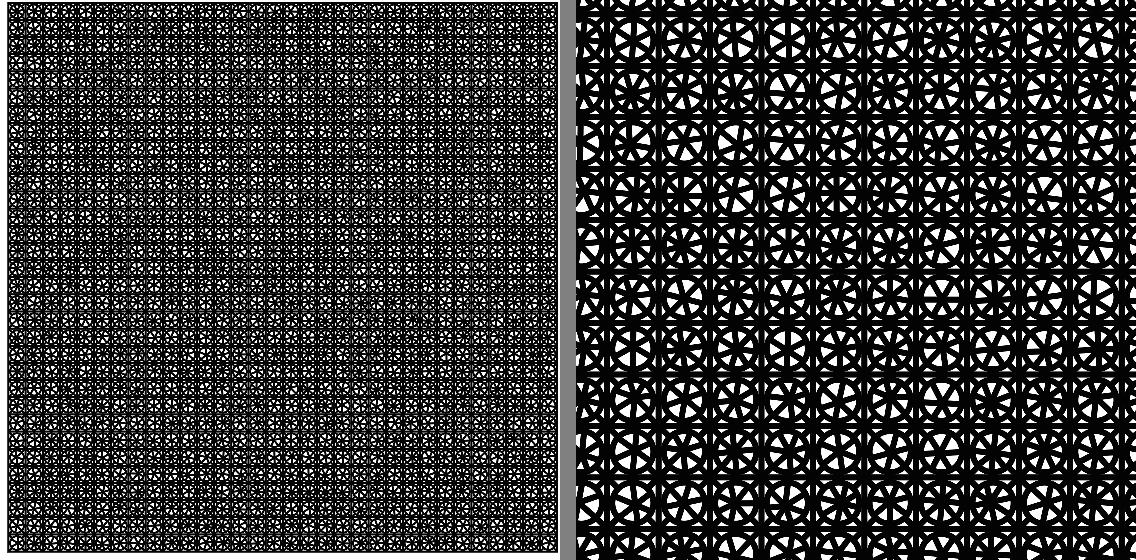
Left, the full canvas; right, a detail of the centre.
Write a Shadertoy shader that draws this pattern.

```glsl
// A 32 by 32 lattice of square cells drawn in heavy black strokes on white.
// Each cell has a frame, corner diagonals and a ring; inside the ring, a hashed
// wheel of six to eight spokes leaves small white wedges that vary by cell.

float hash(vec2 p)
{
    return fract(sin(dot(p, vec2(127.1, 311.7))) * 43758.5453);
}

// Distance to the spokes of a wheel whose hub, turn and count vary by cell
float wheelDistance(vec2 p, vec2 cell)
{
    vec2 hub = vec2(hash(cell + 3.1), hash(cell + 7.7)) - 0.5;
    vec2 arm = p - hub * 0.12;
    float sector = 6.283185 / (6.0 + floor(3.0 * hash(cell + 11.3)));
    float angle = atan(arm.y, arm.x) + 3.141593;
    float turn = sector * hash(cell);
    float folded = mod(angle + turn, sector) - 0.5 * sector;
    return length(arm) * sin(abs(folded));
}

// Distance to the nearest stroke centre line; p is measured from the cell centre
float latticeDistance(vec2 p, vec2 cell)
{
    vec2 q = abs(p);
    float frame = 0.5 - max(q.x, q.y);
    float ring = length(p) - 0.4;
    float diagonal = abs(q.x - q.y) * 0.70711;
    float spokes = wheelDistance(p, cell);
    return min(min(frame, abs(ring)), ring < 0.0 ? spokes : diagonal);
}

void mainImage(out vec4 fragColor, in vec2 fragCoord)
{
    const float repeats = 32.0;
    vec2 uv = fragCoord / iResolution.xy;

    // Lattice coordinates inside the white margin
    vec2 grid = (uv - 0.015) / 0.98 * repeats;
    float pixel = repeats / (0.98 * iResolution.y);
    vec2 cell = clamp(floor(grid), 0.0, repeats - 1.0);
    vec2 local = grid - cell - 0.5;

    // Outside the lattice, only the outer half of the border stroke remains
    vec2 fromCentre = abs(grid - 0.5 * repeats);
    float outside = max(fromCentre.x, fromCentre.y) - 0.5 * repeats;
    float dist = outside > 0.0 ? outside : latticeDistance(local, cell);

    // Crisp stroke edges, softened over under half a pixel
    float white = clamp(0.5 + (dist - 0.059) / (0.4 * pixel), 0.0, 1.0);
    fragColor = vec4(mix(vec3(0.01), vec3(1.0), white), 1.0);
}
```
